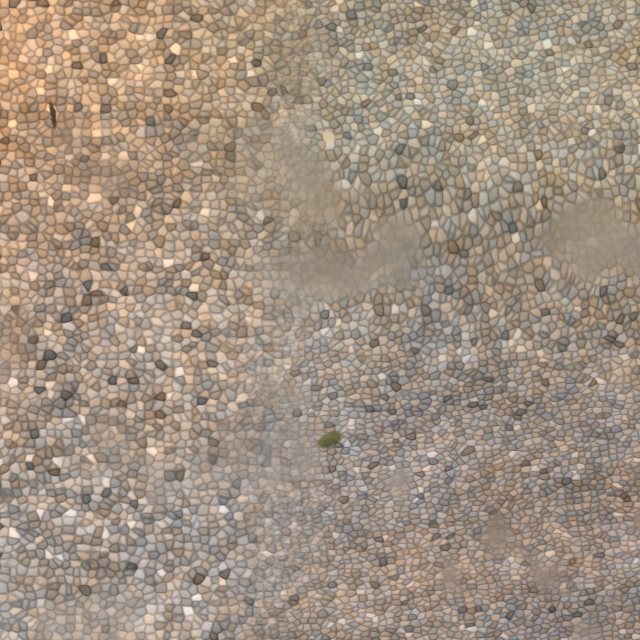
Reproduce this texture procedurally as a WebGL 2 fragment shader.

```glsl
#version 300 es
precision highp float;
// Weathered gravel: loose pebbles on the left, finer raked grit on the right.
// Two soft Voronoi layers give each grain a tone, hue and shaded rim;
// slow noise adds stains, worn flat patches and a warm corner.

#define PEBBLE_COUNT 74.0
#define GRIT_COUNT 98.0
#define GRIT_STRETCH 1.5
#define GRIT_TILT 0.14
#define SOFTNESS 13.0
#define PEBBLE_CONTRAST 0.21
#define GRIT_CONTRAST 0.16
#define RIM_DEPTH 0.27
#define HUE_SPREAD 0.055
#define STAIN_DEPTH 0.17

uniform vec2 u_resolution;
out vec4 fragColor;

// Integer hash: four values in 0..1 per cell
vec4 hash4(vec2 cell, uint seed) {
    uvec2 q = uvec2(ivec2(cell) + 4096);
    uvec4 v = uvec4(q, q.x ^ seed, q.y + seed * 7919u);
    v = v * 1664525u + 1013904223u;
    for (int i = 0; i < 2; i++) {
        v.x += v.y * v.w;
        v.y += v.z * v.x;
        v.z += v.x * v.y;
        v.w += v.y * v.z;
        v ^= v >> 16u;
    }
    return vec4(v >> 8u) / 16777216.0;
}

float valueNoise(vec2 p, uint seed) {
    vec2 i = floor(p), f = fract(p);
    f = f * f * (3.0 - 2.0 * f);
    float low = mix(hash4(i, seed).x, hash4(i + vec2(1, 0), seed).x, f.x);
    float high = mix(hash4(i + vec2(0, 1), seed).x, hash4(i + 1.0, seed).x, f.x);
    return mix(low, high, f.y);
}

float fbm(vec2 p, uint seed) {
    float sum = 0.0, amp = 0.5;
    for (int i = 0; i < 4; i++) {
        sum += amp * valueNoise(p, seed + uint(i));
        p = p * 2.03 + 5.7;
        amp *= 0.5;
    }
    return sum / 0.9375;
}

// Soft Voronoi grains: x tone, y hue, z rim and side shading
vec3 grains(vec2 p, uint seed) {
    vec2 home = floor(p);
    float nearest = 9.0, second = 9.0, total = 0.0;
    vec3 sum = vec3(0.0);
    for (int y = -1; y <= 1; y++) {
        for (int x = -1; x <= 1; x++) {
            vec2 cell = home + vec2(x, y);
            vec4 rnd = hash4(cell, seed);
            vec2 toPoint = p - cell - 0.1 - 0.8 * rnd.xy;
            float d2 = dot(toPoint, toPoint), d = sqrt(d2);
            second = min(second, max(nearest, d));
            nearest = min(nearest, d);
            float tone = 2.0 * rnd.z - 1.0;
            tone += 0.9 * (step(0.975, rnd.z) - step(rnd.z, 0.03));
            float weight = exp(-SOFTNESS * d2);
            sum += weight * vec3(tone, 2.0 * rnd.w - 1.0, dot(toPoint, vec2(-0.25, 0.6)));
            total += weight;
        }
    }
    sum /= total;
    float body = smoothstep(0.0, 0.5, second - nearest);
    return vec3(sum.xy, body - 0.45 + 0.7 * sum.z);
}

// Coverage of a rotated ellipse with a soft edge
float ellipse(vec2 p, vec2 center, vec2 radius, float angle) {
    float c = cos(angle), s = sin(angle);
    vec2 q = mat2(c, -s, s, c) * (p - center);
    float d = (length(q / radius) - 1.0) * min(radius.x, radius.y);
    return 1.0 - smoothstep(-0.002, 0.002, d);
}

void main() {
    vec2 uv = gl_FragCoord.xy / u_resolution;
    vec2 warp = vec2(fbm(uv * 22.0, 11u), fbm(uv * 22.0, 23u)) - 0.5;
    vec2 p = uv + 0.012 * warp;

    // Pebble and grit layers, blended along a wandering seam
    vec3 pebbles = grains(p * PEBBLE_COUNT * vec2(0.95, 1.08), 3u);
    float c = cos(GRIT_TILT), s = sin(GRIT_TILT);
    vec2 raked = mat2(c, -s, s, c) * p;
    float stretch = mix(GRIT_STRETCH, 1.15, smoothstep(0.35, 0.8, uv.y));
    vec3 grit = grains(raked * GRIT_COUNT * vec2(1.0 / GRIT_STRETCH, 1.0 / GRIT_STRETCH * stretch) * 1.2, 41u);
    float seam = uv.x + 0.22 * (fbm(uv * 4.0, 53u) - 0.5);
    float fine = smoothstep(0.36, 0.5, seam);
    vec3 grain = mix(pebbles, grit, fine);
    float contrast = mix(PEBBLE_CONTRAST, GRIT_CONTRAST, fine);

    // Worn patches where the grain fades, mostly on the gritty side
    float worn = smoothstep(0.6, 0.74, fbm(uv * 6.5, 67u)) * mix(0.35, 0.85, fine);
    grain *= 1.0 - worn;

    // Ground colour from corner to corner
    vec3 upper = mix(vec3(0.72, 0.58, 0.46), vec3(0.60, 0.56, 0.49), smoothstep(0.0, 0.6, uv.x));
    vec3 lower = mix(vec3(0.63, 0.58, 0.54), vec3(0.58, 0.525, 0.49), smoothstep(0.1, 0.9, uv.x));
    vec3 color = mix(lower, upper, smoothstep(0.2, 0.9, uv.y));

    // Stains and grain shading
    float stain = fbm(raked * vec2(7.0, 11.0), 79u) - 0.5;
    float speck = valueNoise(uv * 190.0, 97u) - 0.5;
    color *= 1.0 + contrast * grain.x + RIM_DEPTH * grain.z + 2.0 * STAIN_DEPTH * stain + 0.05 * speck;
    float hue = grain.y + 1.6 * (fbm(uv * 9.0, 101u) - 0.5);
    color += HUE_SPREAD * hue * vec3(0.55, -0.05, -0.65);

    // Stray leaf, twig and pale stone
    float leaf = ellipse(p, vec2(0.517, 0.311), vec2(0.019, 0.011), 0.4);
    color = mix(color, vec3(0.38, 0.38, 0.22) * (1.0 + 0.2 * grain.x), 0.85 * leaf);
    float twig = ellipse(p, vec2(0.08, 0.822), vec2(0.021, 0.004), 1.75);
    color = mix(color, vec3(0.24, 0.20, 0.17), 0.9 * twig);
    float stone = ellipse(p, vec2(0.513, 0.784), vec2(0.011, 0.009), 2.0);
    color = mix(color, vec3(0.86, 0.78, 0.66), 0.9 * stone);

    fragColor = vec4(clamp(color, 0.0, 1.0), 1.0);
}
```
